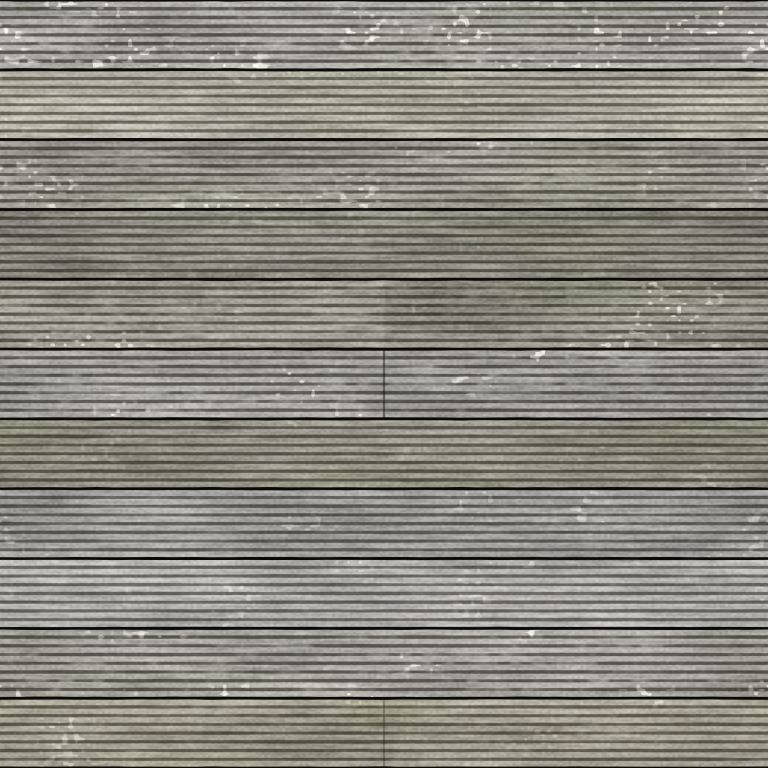
Reproduce this texture procedurally as a Shadertoy shader.

```glsl
// Weathered grooved decking: eleven horizontal boards with dark gaps between them.
// Each board has eight ribs; stretched wrapping noise adds grain, stains,
// broken groove edges and pale flecks, and two boards carry a butt joint.

float hash(vec2 p) {
    vec3 q = fract(vec3(p.xyx) * 0.1031);
    q += dot(q, q.yzx + 33.33);
    return fract((q.x + q.y) * q.z);
}

// Value noise that wraps horizontally after "period" cells.
float noise(vec2 p, float period) {
    vec2 cell = floor(p), f = fract(p);
    f = f * f * (3.0 - 2.0 * f);
    float x0 = mod(cell.x, period), x1 = mod(cell.x + 1.0, period);
    return mix(mix(hash(vec2(x0, cell.y)), hash(vec2(x1, cell.y)), f.x),
               mix(hash(vec2(x0, cell.y + 1.0)), hash(vec2(x1, cell.y + 1.0)), f.x), f.y);
}

// Stains: octaves of wrapping noise, elongated along the board.
float stains(vec2 p) {
    float sum = 0.0, weight = 0.5, period = 5.0;
    for (int i = 0; i < 4; i++) {
        sum += weight * noise(p * vec2(period, period * 0.4), period);
        p.y += 19.7;
        weight *= 0.55;
        period *= 2.0;
    }
    return sum;
}

// Brightness, warmth and wear of each board, from the top down.
const vec3 boards[11] = vec3[11](
    vec3(0.64, 0.35, 0.8), vec3(0.68, 0.70, 0.2), vec3(0.61, 0.55, 0.6),
    vec3(0.56, 0.60, 0.0), vec3(0.62, 0.65, 0.7), vec3(0.64, 0.30, 0.9),
    vec3(0.58, 0.75, 0.1), vec3(0.64, 0.10, 0.3), vec3(0.71, 0.15, 0.2),
    vec3(0.65, 0.40, 0.8), vec3(0.62, 0.95, 0.4));

void mainImage(out vec4 fragColor, in vec2 fragCoord) {
    vec2 uv = fragCoord / iResolution.xy;
    float y = (1.0 - uv.y) * 11.0;
    float row = clamp(floor(y), 0.0, 10.0);
    float across = y - row;
    float pixel = 11.0 / iResolution.y;
    vec3 board = boards[int(row)];
    float seed = row * 37.0;
    float rightHalf = smoothstep(0.497, 0.503, uv.x);

    // Board colour with broad stains and a green cast in places
    float stain = stains(vec2(uv.x, across + seed)) - 0.45;
    float moss = smoothstep(0.45, 0.85, noise(vec2(uv.x * 4.0, across + seed + 9.0), 4.0));
    float tone = board.x + 0.20 * stain;
    if (row == 4.0) tone -= 0.06 * rightHalf;
    vec3 color = tone + board.y * vec3(0.028, 0.014, -0.045);
    color += moss * board.y * vec3(-0.015, 0.005, -0.035);

    // Long fibres and fine speckle
    float fibre = noise(vec2(uv.x * 28.0, across * 26.0 + seed), 28.0);
    float speckle = noise(vec2(uv.x * 260.0, across * 34.0 + seed), 260.0);
    color += 0.11 * (fibre - 0.5) + 0.09 * (speckle - 0.5);

    // Grooves between ribs, chipped and interrupted on worn boards
    float rib = across * 8.0;
    float line = floor(rib + 0.5);
    float chip = noise(vec2(uv.x * 70.0, line * 3.0 + seed + 0.5), 70.0);
    float patchy = noise(vec2(uv.x * 11.0, line * 2.0 + seed), 11.0);
    float toGroove = abs(rib - line);
    float width = 0.18 + 0.06 * (patchy - 0.5);
    float soft = max(0.09, pixel * 4.0);
    float groove = 1.0 - smoothstep(width - soft, width + soft, toGroove);
    float intact = smoothstep(0.15, 0.55, chip * 0.6 + patchy * 0.4);
    groove *= mix(1.0, 0.35 + 0.75 * intact, board.z);
    color *= 1.0 - groove * vec3(0.44, 0.46, 0.48);

    // Pale flecks gathered in small worn patches
    float area = smoothstep(0.62, 0.85, noise(vec2(uv.x * 13.0, across * 2.0 + seed), 13.0));
    float fleck = smoothstep(0.68, 0.88, noise(vec2(uv.x * 130.0, across * 17.0 + seed), 130.0));
    color += fleck * (0.02 + 0.20 * area) * (0.3 + board.z);

    // Faint butt joint halfway along the sixth and the last board
    float joint = 1.0 - smoothstep(0.0004, 0.0024, abs(uv.x - 0.5));
    if (row == 5.0) color *= 1.0 - 0.42 * joint;
    if (row == 10.0) color *= 1.0 - 0.25 * joint;

    // Dark gap between boards, with a slightly uneven edge
    float toGap = min(across, 1.0 - across);
    float gapEdge = 0.019 + 0.008 * (noise(vec2(uv.x * 40.0, seed), 40.0) - 0.5);
    float blur = max(0.008, pixel * 0.5);
    float gap = 1.0 - smoothstep(gapEdge - blur, gapEdge + blur, toGap);
    color = mix(color, vec3(0.045, 0.04, 0.035), gap);

    fragColor = vec4(clamp(color, 0.0, 1.0), 1.0);
}
```
